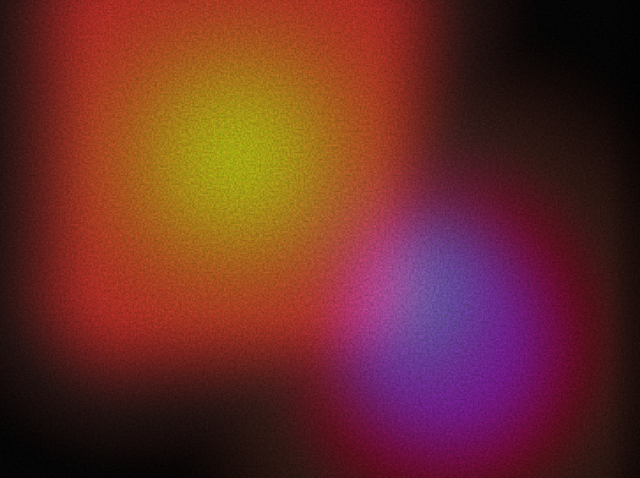
Give the GLSL for this background, as a Shadertoy shader.

```glsl
vec2 hashGradient(vec2 cell) {
    vec2 q = fract(cell * vec2(0.1031, 0.1137));
    q += dot(q, q.yx + 33.33);
    float angle = 6.2832 * fract((q.x + q.y) * q.x * 7.31);
    return vec2(cos(angle), sin(angle));
}

float gradientNoise(vec2 p) {
    vec2 cell = floor(p), f = fract(p);
    vec2 u = f * f * (3.0 - 2.0 * f);
    float a = dot(hashGradient(cell), f);
    float b = dot(hashGradient(cell + vec2(1, 0)), f - vec2(1, 0));
    float c = dot(hashGradient(cell + vec2(0, 1)), f - vec2(0, 1));
    float d = dot(hashGradient(cell + 1.0), f - 1.0);
    return mix(mix(a, b, u.x), mix(c, d, u.x), u.y);
}

float roundedBox(vec2 p, vec2 halfSize, float radius) {
    vec2 q = abs(p) - halfSize + radius;
    return length(max(q, 0.0)) + min(max(q.x, q.y), 0.0) - radius;
}

float fade(float inner, float outer, float d) {
    return 1.0 - smoothstep(inner, outer, d);
}

// Red soft square with an olive core
vec3 warmGlow(vec2 p) {
    float d = roundedBox(p - vec2(0.492, 0.680), vec2(0.442, 0.487), 0.22);
    vec2 toCore = p - vec2(0.497, 0.669);
    float core = exp(-dot(toCore, toCore) / 0.062);
    vec3 body = mix(vec3(0.66, 0.14, 0.14), vec3(0.65, 0.64, 0.07), core);
    vec3 halo = vec3(0.15, 0.08, 0.075) * fade(0.0, 0.25, d);
    return mix(halo, body, fade(-0.17, 0.075, d));
}

// Violet disc with a crimson rim, brown halo and blue heart
vec3 coolGlow(vec2 p) {
    float rim = length((p - vec2(0.925, 0.295)) * vec2(1.02, 0.93));
    float disc = length((p - vec2(0.940, 0.280)) * vec2(1.03, 0.95));
    vec3 color = vec3(0.20, 0.10, 0.08) * fade(0.33, 0.70, rim);
    color = mix(color, vec3(0.42, 0.02, 0.10), fade(0.22, 0.42, rim));
    color = mix(color, vec3(0.45, 0.06, 0.51), fade(0.10, 0.32, disc));
    vec2 toHeart = (p - vec2(0.875, 0.385)) / vec2(0.165, 0.2);
    return mix(color, vec3(0.36, 0.35, 0.63), 0.88 * exp(-dot(toHeart, toHeart)));
}

void mainImage(out vec4 fragColor, in vec2 fragCoord) {
    vec2 p = fragCoord / iResolution.y;

    // Blend the glows with a smooth maximum
    vec3 warm = warmGlow(p), cool = coolGlow(p);
    vec3 color = pow(pow(warm, vec3(4.0)) + pow(cool, vec3(4.0)) + 1e-7, vec3(0.25));

    // Dim the right margin
    color *= 1.0 - 0.35 * smoothstep(1.26, 1.34, p.x);

    // Fine film grain with a little chroma variation
    float grain = gradientNoise(p * 271.0) + 0.5 * gradientNoise(p * 137.0 + 17.0);
    float tint = gradientNoise(p * 233.0 + 91.0);
    color *= 1.0 + 0.17 * grain + 0.12 * tint * vec3(1.0, -1.0, 1.0);
    color += 0.016 * grain;
    fragColor = vec4(clamp(color, 0.0, 1.0), 1.0);
}
```
